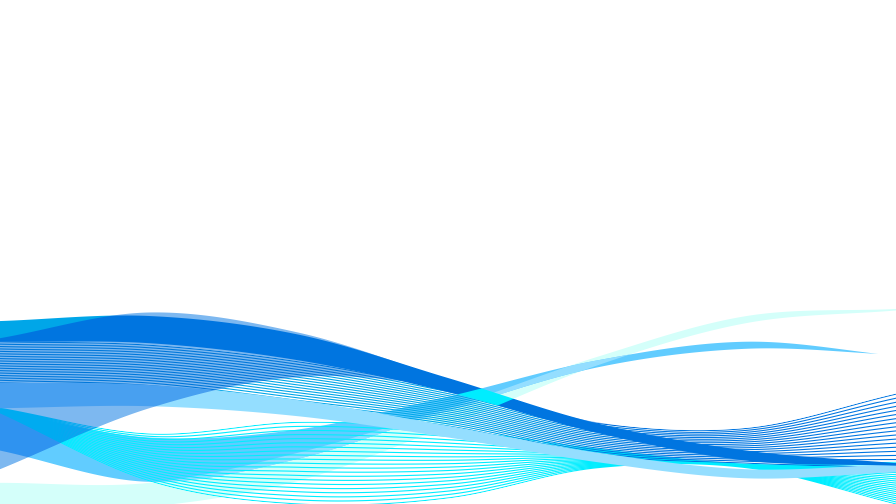
Reproduce this background procedurally as a Shadertoy shader.

```glsl
#define WHITE vec3(1.0)
#define MINT vec3(0.83, 1.0, 0.98)
#define SKY vec3(0.38, 0.80, 1.0)
#define PALE_SKY vec3(0.58, 0.87, 1.0)
#define HAZE_BLUE vec3(0.49, 0.72, 0.94)
#define DEEP_BLUE vec3(0.0, 0.46, 0.88)
#define TEAL vec3(0.0, 0.65, 0.91)
#define CYAN vec3(0.0, 0.93, 1.0)
#define LINE_WIDTH 0.0022
#define BLUE_LINES 18.0
#define CYAN_LINES 20.0

// Smooth height through seven evenly spaced knots, with linear ends
float curve(float x, float knots[7]) {
    float s = clamp(x, 0.0, 0.9999) * 6.0;
    int i = int(s);
    float f = s - float(i);
    float b = knots[i];
    float c = knots[i + 1];
    float a = i > 0 ? knots[max(i - 1, 0)] : 2.0 * b - c;
    float d = i < 5 ? knots[min(i + 2, 6)] : 2.0 * c - b;
    return b + 0.5 * f * (c - a + f * (2.0 * a - 5.0 * b + 4.0 * c - d
        + f * (3.0 * (b - c) + d - a)));
}

// Coverage of the area between two heights
float ribbon(float y, float top, float bottom, float pixel) {
    float above = clamp((y - bottom) / pixel + 0.5, 0.0, 1.0);
    float below = clamp((top - y) / pixel + 0.5, 0.0, 1.0);
    return max(above + below - 1.0, 0.0);
}

// Coverage of evenly spread strands between two heights
float strands(float y, float top, float bottom, float count, float pixel) {
    float spacing = max((top - bottom) / count, 0.00001);
    float phase = (y - bottom) / spacing;
    float away = abs(fract(phase + 0.5) - 0.5) * spacing;
    float line = clamp((0.5 * LINE_WIDTH - away) / pixel + 0.5, 0.0, 1.0);
    line *= min(LINE_WIDTH / pixel, 1.0);
    float average = min(LINE_WIDTH / spacing, 1.0);
    float resolved = smoothstep(0.8, 1.8, spacing / pixel);
    float inside = ribbon(y, top + 0.5 * LINE_WIDTH, bottom - 0.5 * LINE_WIDTH, pixel);
    return inside * mix(average, line, resolved);
}

void mainImage(out vec4 fragColor, in vec2 fragCoord) {
    vec2 uv = fragCoord / iResolution.xy;
    float x = uv.x;
    float y = uv.y;
    float pixel = 1.0 / iResolution.y;

    // Ribbon masks
    float mint = ribbon(y,
        curve(x, float[7](0.042, 0.042, 0.102, 0.190, 0.292, 0.373, 0.387)),
        curve(x, float[7](-0.009, -0.005, 0.046, 0.155, 0.275, 0.359, 0.384)), pixel);
    float sky = ribbon(y,
        curve(x, float[7](0.185, 0.132, 0.148, 0.213, 0.285, 0.322, 0.294)),
        curve(x, float[7](0.106, 0.044, 0.090, 0.185, 0.271, 0.308, 0.296)), pixel);
    float pale = ribbon(y,
        curve(x, float[7](0.241, 0.236, 0.206, 0.155, 0.102, 0.069, 0.079)),
        curve(x, float[7](0.190, 0.194, 0.174, 0.132, 0.083, 0.051, 0.063)), pixel);
    float haze = ribbon(y,
        curve(x, float[7](0.329, 0.380, 0.340, 0.248, 0.162, 0.150, 0.220)),
        curve(x, float[7](0.069, 0.190, 0.252, 0.231, 0.160, 0.150, 0.220)), pixel);
    float deep = ribbon(y,
        curve(x, float[7](0.363, 0.373, 0.336, 0.250, 0.160, 0.106, 0.081)),
        curve(x, float[7](0.322, 0.319, 0.285, 0.222, 0.141, 0.086, 0.076)), pixel);

    // Strand fans
    float blueFan = strands(y,
        curve(x, float[7](0.322, 0.315, 0.282, 0.227, 0.160, 0.150, 0.218)),
        curve(x, float[7](0.236, 0.225, 0.190, 0.155, 0.097, 0.081, 0.072)),
        BLUE_LINES, pixel);
    float cyanFan = strands(y,
        curve(x, float[7](0.190, 0.139, 0.162, 0.148, 0.109, 0.079, 0.083)),
        curve(x, float[7](0.181, 0.046, 0.000, 0.012, 0.072, 0.072, 0.000)),
        CYAN_LINES, pixel);

    // Lower ribbons and their shared area
    vec3 color = mix(WHITE, MINT, mint);
    color = mix(color, SKY, sky);
    color = mix(color, PALE_SKY, mint * sky);

    // Strands shift from teal to blue on the right
    color = mix(color, CYAN, cyanFan);
    color = mix(color, mix(TEAL, DEEP_BLUE, smoothstep(0.5, 0.75, x)), blueFan);

    // Upper ribbons, with a bright crossing
    color = mix(color, PALE_SKY, pale);
    color *= mix(WHITE, HAZE_BLUE, haze);
    vec3 deepTint = mix(TEAL, DEEP_BLUE, max(haze, smoothstep(0.2, 0.4, x)));
    deepTint = mix(deepTint, CYAN, max(sky, mint));
    color = mix(color, deepTint, deep);

    fragColor = vec4(color, 1.0);
}
```
